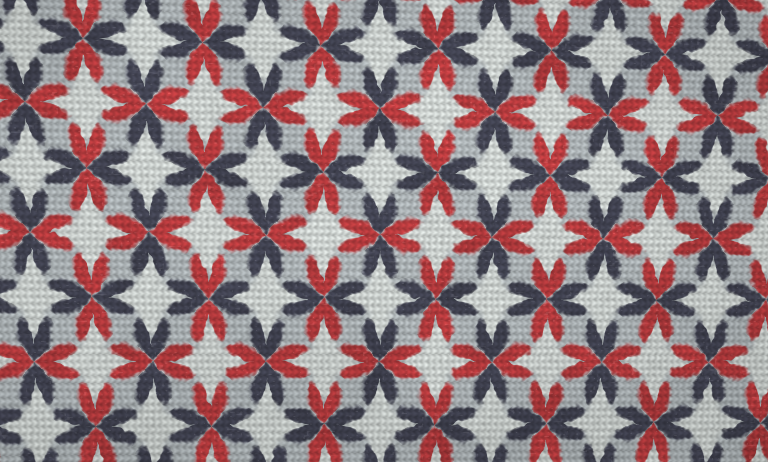
This pattern is drawn by a Shadertoy shader. Its source:

```glsl
#define CLOTH vec3(0.645, 0.67, 0.68)
#define PALE vec3(0.765, 0.785, 0.775)
#define NAVY vec3(0.225, 0.23, 0.285)
#define RED vec3(0.665, 0.20, 0.21)
#define PETAL_WIDTH 0.272
#define PETAL_LENGTH 0.65
#define NOTCH 0.35
#define SOFTNESS 0.035
#define STITCHES vec2(9.0, 9.0)
#define KNIT_DEPTH 0.13
#define GRAIN 0.10

float hash(vec2 p) {
    vec3 q = fract(vec3(p.xyx) * 0.1031);
    q += dot(q, q.yzx + 33.33);
    return fract((q.x + q.y) * q.z);
}

float noise(vec2 p) {
    vec2 i = floor(p), f = fract(p);
    f = f * f * (3.0 - 2.0 * f);
    return mix(mix(hash(i), hash(i + vec2(1, 0)), f.x),
               mix(hash(i + vec2(0, 1)), hash(i + vec2(1, 1)), f.x), f.y);
}

// Gently stretched cloth: maps the canvas to half-repeat units, row 0 at the top
vec2 clothCoords(vec2 uv) {
    float x = uv.x - 0.5, y = 0.5 - uv.y;
    return vec2(4.07 + (13.5 + 0.7 * y) * x + 0.7 * x * x,
                2.93 - 0.14 * x + (7.33 + 0.5 * x) * y);
}

// Nearest point of the checkerboard lattice where column + row is even
vec2 flowerCenter(vec2 p) {
    vec2 d = floor(0.5 * vec2(p.x + p.y, p.x - p.y) + 0.5);
    return vec2(d.x + d.y, d.x - d.y);
}

// Notched petal, negative inside; s runs inward from the tip, w is off the axis
float petal(float s, float w, float notchSlope) {
    float rise = min(s - 0.45, 0.0) / 0.45;
    float outer = (w - PETAL_WIDTH * (1.0 - rise * rise)) * 0.8;
    float inner = (notchSlope * (s - NOTCH) - w) * 0.87;
    float end = s - PETAL_LENGTH + 11.0 * (w - 0.19) * (w - 0.19);
    return max(max(outer, inner), end * 0.8);
}

// Four petals facing the middle, with their tips on the lattice joints
float flower(vec2 a) {
    float side = petal(0.905 - a.x, a.y, 0.52);
    float upright = petal(0.985 - a.y, a.x, 0.36);
    return min(side, upright);
}

// Pale cross enclosed by the petals
float cross4(vec2 a) {
    float bars = min(max(a.x - 0.53, a.y - 0.17), max(a.y - 0.58, a.x - 0.17));
    return min(bars, (a.x + a.y - 0.44) * 0.7);
}

// Braided stitch rows, from -1 in the valleys to 1 on the yarn
float knit(vec2 p) {
    vec2 k = p * STITCHES;
    float row = floor(k.y), across = fract(k.y) - 0.5;
    k.x += 0.35 * hash(vec2(row, 3.0)) + 0.25 * noise(k * 0.4);
    float ridge = cos(6.2832 * across);
    float strands = cos(6.2832 * (k.x + 0.9 * abs(across)));
    return 0.55 * ridge + 0.45 * strands;
}

void mainImage(out vec4 fragColor, in vec2 fragCoord) {
    vec2 uv = fragCoord / iResolution.xy;
    vec2 p = clothCoords(uv);
    float soft = max(SOFTNESS, 7.5 / iResolution.y);

    // Edges wander with the yarn
    vec2 wobble = vec2(noise(p * 10.0), noise(p * 10.0 + 57.0)) - 0.5;
    vec2 q = p + 0.055 * wobble;
    vec2 center = flowerCenter(q);
    vec2 a = abs(q - center) * vec2(0.915, 1.0);

    float yarn = knit(p);
    float grain = noise(p * 23.0) - 0.5;
    float petals = flower(a) + 0.012 * yarn;
    float dye = smoothstep(soft, -soft, petals);
    float pale = smoothstep(0.08, -0.08, cross4(a));

    // Flowers alternate colour by row
    float isRed = mod(center.y, 2.0);
    vec3 ink = mix(NAVY, RED, isRed) * (0.94 + 0.14 * noise(p * 2.3));
    vec3 ground = mix(CLOTH, PALE, pale);
    vec3 color = mix(ground, ink, dye * 0.97);

    // Stitch relief, yarn grain and stray pale fibres
    color *= 1.0 + KNIT_DEPTH * yarn + GRAIN * grain;
    float fibre = smoothstep(0.76, 0.98, noise(p * vec2(17.0, 29.0) + 11.0));
    color += 0.07 * fibre * dye;

    // Uneven daylight and faint folds
    vec2 fromLight = uv - vec2(0.45, 0.62);
    float light = 1.03 - 0.22 * dot(fromLight, fromLight);
    light += 0.05 * (noise(p * 0.6 + 5.0) - 0.5);
    fragColor = vec4(clamp(color * light, 0.0, 1.0), 1.0);
}
```
